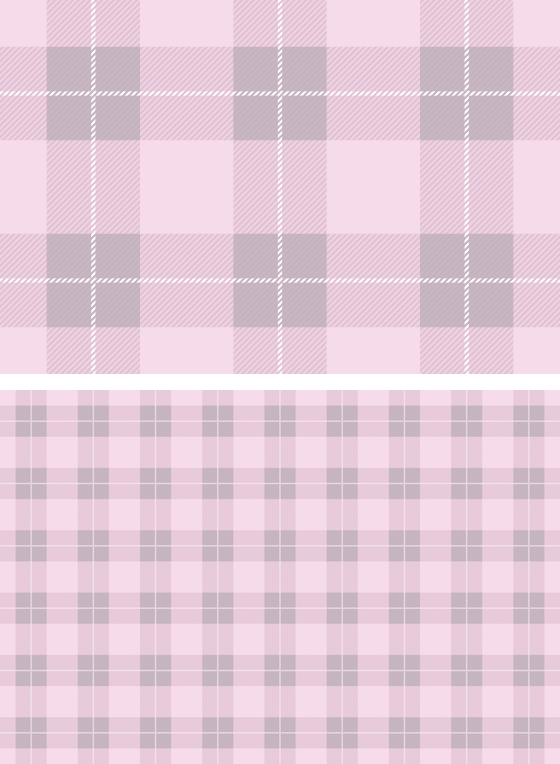
Top: one tile. Bottom: repeated 3 by 3.
A WebGL 2 fragment shader for this pattern:

```glsl
#version 300 es
precision highp float;
// Pastel gingham plaid: three by two square repeats of pink cloth, where crossing
// bands of diagonal twill overlap in mauve-grey checks, and each band carries a
// dashed white stitch along its centre. All parts share one 45 degree twill phase.

uniform vec2 u_resolution;
out vec4 fragColor;

const float TAU = 6.2831853;

// Coverage of a strip of the given half width around the middle of the repeat
vec2 strip(vec2 cell, float halfWidth, vec2 pixel) {
    return clamp((halfWidth - abs(cell - 0.5)) / pixel + 0.5, 0.0, 1.0);
}

void main() {
    vec2 repeats = vec2(3.0, 2.0);
    vec2 cell = fract(gl_FragCoord.xy / u_resolution * repeats);
    vec2 pixel = repeats / u_resolution;

    // Twill rising to the right, 32 whole ribs per repeat
    float rib = cos(TAU * 32.0 * (cell.x - cell.y));
    float weave = 0.5 + 0.5 * rib;

    // Plain ground, single bands and their crossings
    vec2 band = strip(cell, 0.25, pixel);
    vec3 ground = vec3(0.965, 0.859, 0.916);
    vec3 twill = mix(vec3(0.868, 0.755, 0.818), vec3(0.948, 0.830, 0.900), weave);
    vec3 check = mix(vec3(0.765, 0.695, 0.745), vec3(0.793, 0.719, 0.773), weave);
    vec3 color = mix(ground, twill, max(band.x, band.y));
    color = mix(color, check, band.x * band.y);

    // White centre stitches, cut into slanted dashes by the ribs
    vec2 stitch = strip(cell, 0.0115, pixel);
    float softness = clamp(TAU * 32.0 * length(pixel) * 0.5, 0.15, 0.8);
    float dash = smoothstep(-softness, softness, rib + 0.1);
    color = mix(color, vec3(0.995, 0.975, 0.988), max(stitch.x, stitch.y) * dash);

    fragColor = vec4(color, 1.0);
}
```
